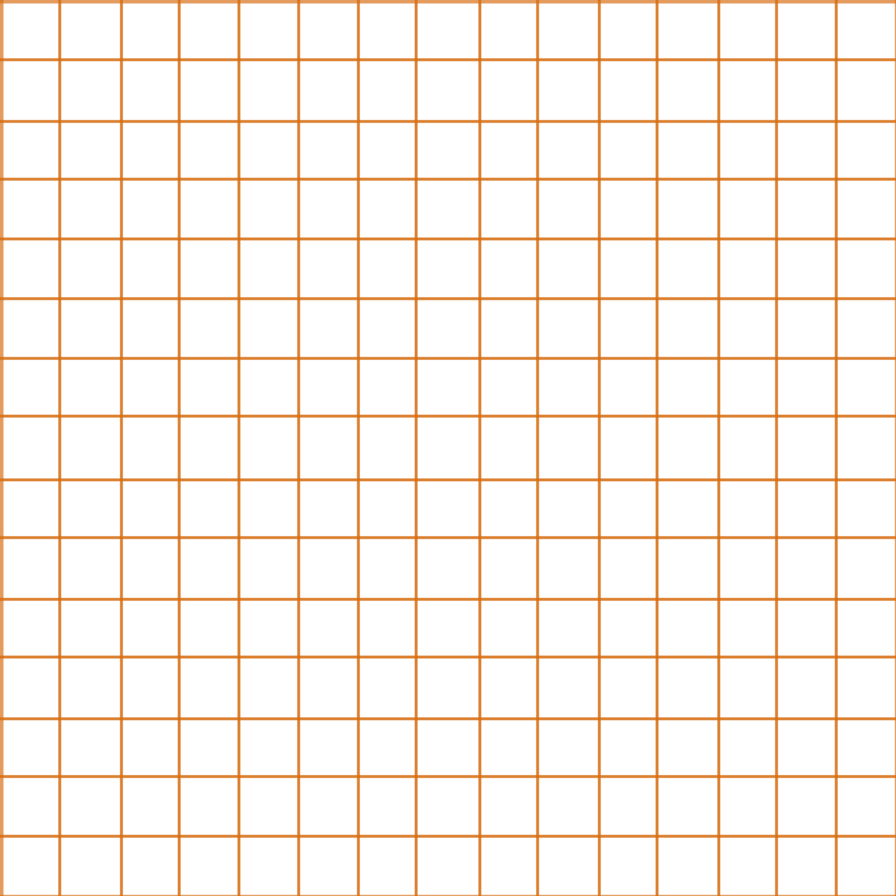
Give the GLSL for this pattern, as a Shadertoy shader.

```glsl
// Square grid of thin translucent orange lines on white paper.
// A few lines sit slightly late or early, crossings darken where two
// strokes overlap, and a wider, paler stroke wraps around the tile edge.

#define CELLS 15
#define NUDGE 0.00222         // shift of a misplaced line
#define LATE_LINES 0x1504     // bit k set: line k is shifted forwards
#define EARLY_LINES 0x0080    // bit k set: line k is shifted backwards
#define HALF_WIDTH 0.0016
#define SOFTNESS 0.001
#define OPACITY 0.88
#define EDGE_HALF_WIDTH 0.0026
#define EDGE_SHIFT 0.0013
#define EDGE_OPACITY 0.68
#define PAPER vec3(1.0)
#define INK vec3(0.84, 0.43, 0.07)

// Ink coverage of the parallel lines along one axis
float lineInk(float x, float pixel) {
    float nearest = round(x * float(CELLS));
    int index = int(nearest) % CELLS;
    bool isEdge = index == 0;

    // Shift of this line from its regular place
    float shift = NUDGE * float(((LATE_LINES >> index) & 1) - ((EARLY_LINES >> index) & 1));
    if (isEdge) shift = EDGE_SHIFT;

    float dist = abs(x - nearest / float(CELLS) - shift);
    float halfWidth = isEdge ? EDGE_HALF_WIDTH : HALF_WIDTH;
    float soft = max(SOFTNESS, 0.5 * pixel);
    float coverage = 1.0 - smoothstep(halfWidth - soft, halfWidth + soft, dist);
    return coverage * (isEdge ? EDGE_OPACITY : OPACITY);
}

void mainImage(out vec4 fragColor, in vec2 fragCoord) {
    vec2 uv = fragCoord / iResolution.xy;
    vec2 pixel = 1.0 / iResolution.xy;

    // Columns count from the left, rows from the top
    float columns = lineInk(uv.x, pixel.x);
    float rows = lineInk(1.0 - uv.y, pixel.y);

    // Overlapping translucent strokes
    float ink = 1.0 - (1.0 - columns) * (1.0 - rows);
    fragColor = vec4(mix(PAPER, INK, ink), 1.0);
}
```
